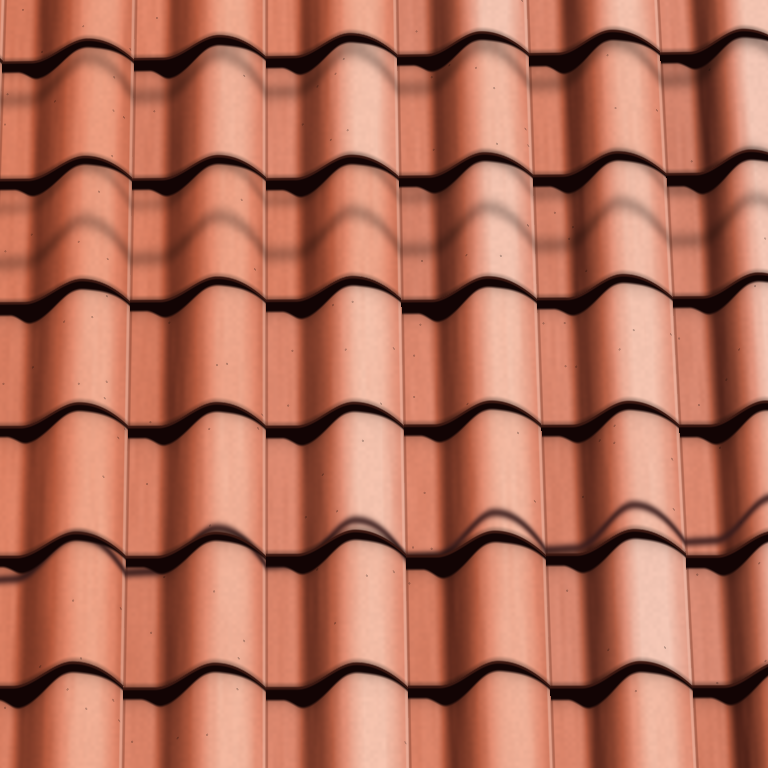
Give the GLSL for this texture, as a WebGL 1 fragment shader.

```glsl
precision highp float;
// Sunlit clay roof tiles: about six columns of S-shaped rolls in overlapping rows.
// A mild perspective grid is bent by the roll profile; each cell then gets its
// cylinder shading, lip shadow, seam, tint and the soft shadows of overhead wires.

uniform vec2 u_resolution;

// Grid, in canvas units (rows are measured downward from the top)
const float SEAM_X = 0.346;        // seam that stays vertical
const float WIDTH_BOTTOM = 0.187;  // column width at the bottom edge
const float WIDTH_TOP = 0.170;     // column width at the top edge
const float FIRST_LIP = 0.0785;    // depth of the first full lip
const float ROW_STEP = 0.153;      // row height near the top
const float ROW_GROWTH = 0.00202;  // perspective growth per row
const float ROW_TILT = 0.016;      // rise of the upper rows to the right

// Tile relief
const float CREST = 0.64;          // crest position across a tile
const float LIP_RISE = 0.185;      // lip height, in rows
const float WIRE_RISE = 0.052;     // bend of a wire shadow, in canvas units
const float LIP_JITTER = 0.022;
const float LIP_THICKNESS = 0.030;

// Colours
const vec3 BLACK = vec3(0.07, 0.015, 0.015);
const vec3 UMBER = vec3(0.27, 0.11, 0.08);
const vec3 BROWN = vec3(0.49, 0.24, 0.17);
const vec3 RUST = vec3(0.70, 0.37, 0.27);
const vec3 SALMON = vec3(0.87, 0.56, 0.47);
const vec3 PALE = vec3(0.95, 0.77, 0.70);
const vec3 ORANGE_TINT = vec3(1.02, 0.94, 0.87);

float hash(vec2 p) {
  vec3 q = fract(vec3(p.xyx) * 0.1031);
  q += dot(q, q.yzx + 33.33);
  return fract((q.x + q.y) * q.z);
}

float noise(vec2 p) {
  vec2 i = floor(p), f = fract(p);
  f = f * f * (3.0 - 2.0 * f);
  return mix(mix(hash(i), hash(i + vec2(1.0, 0.0)), f.x),
             mix(hash(i + vec2(0.0, 1.0)), hash(i + 1.0), f.x), f.y);
}

// Height of the tile across its width: flat pan, S-curve, round shoulder
float profile(float u) {
  float shoulder = max(u - CREST, 0.0) / (1.0 - CREST);
  return smoothstep(0.22, CREST, u) * (1.0 - shoulder * shoulder);
}

// Depth of the dark gap below a lip, in rows
float gapDepth(float u) {
  float hollow = smoothstep(0.12, 0.28, u) * (1.0 - smoothstep(0.30, 0.58, u));
  return 0.095 + 0.065 * hollow - 0.022 * smoothstep(0.4, 0.65, u)
       - 0.045 * smoothstep(0.68, 1.0, u);
}

vec3 clayRamp(float light) {
  vec3 c = mix(UMBER, BROWN, clamp(light / 0.2, 0.0, 1.0));
  c = mix(c, RUST, clamp((light - 0.2) / 0.22, 0.0, 1.0));
  c = mix(c, SALMON, clamp((light - 0.42) / 0.26, 0.0, 1.0));
  return mix(c, PALE, clamp((light - 0.68) / 0.32, 0.0, 1.0));
}

// Soft line draped over the relief; depth is its level at the left edge
float wireShadow(vec2 p, float height, float depth, float slope, float width) {
  float d = 1.0 - p.y - depth + slope * p.x + WIRE_RISE * height;
  return exp(-d * d / (width * width));
}

void main() {
  vec2 p = gl_FragCoord.xy / u_resolution;
  float pixel = 1.0 / min(u_resolution.x, u_resolution.y);

  // Column and row coordinates under perspective
  float columnWidth = mix(WIDTH_BOTTOM, WIDTH_TOP, p.y);
  float across = (p.x - SEAM_X) / columnWidth;
  float column = floor(across);
  float u = across - column;
  float height = profile(u);
  float depth = 1.0 - p.y + ROW_TILT * p.x * p.y * p.y - FIRST_LIP;
  float down = (sqrt(ROW_STEP * ROW_STEP + 4.0 * ROW_GROWTH * depth) - ROW_STEP)
             / (2.0 * ROW_GROWTH) + LIP_RISE * height;

  // Signed distance to the nearest lip, positive below it
  float lip = floor(down + 0.5);
  float below = down - lip + LIP_JITTER * (hash(vec2(column, lip) + 20.0) - 0.5);
  vec2 tile = vec2(column, below > 0.0 ? lip : lip - 1.0) + 40.0;
  float tone = hash(tile), gloss = hash(tile + 71.0);

  // Light across the pan, the shaded flank and the bright roll
  float shade = mix(0.20, 0.07, p.x);
  float peak = mix(0.86, 1.0, p.x) + 0.16 * (gloss - 0.5);
  float light = mix(0.63, shade, smoothstep(0.19, 0.31, u));
  light = mix(light, peak, smoothstep(0.32, 0.72, u));
  light -= 0.30 * smoothstep(0.80, 1.0, u);
  light += 0.06 * (tone - 0.5) + 0.05 * (noise(vec2(across * 28.0, down * 2.5) + 90.0) - 0.5);
  vec3 color = clayRamp(light);
  color *= mix(ORANGE_TINT, vec3(1.0), clamp(0.15 + 0.7 * p.x + 0.5 * (gloss - 0.5), 0.0, 1.0));
  color *= 0.985 + 0.03 * noise(p * 190.0);

  // Sparse specks of wear
  vec2 grid = vec2(across * 9.0, down * 8.0) + 300.0;
  vec2 cell = floor(grid);
  vec2 spot = vec2(hash(cell), hash(cell + 17.0)) * 0.6 + 0.2;
  float speck = 1.0 - smoothstep(0.04, 0.10, length(fract(grid) - spot));
  color *= 1.0 - 0.22 * speck * step(0.94, hash(cell + 53.0));

  // Seam: pale rim of the roll beside a thin dark joint
  float seam = (u < 0.5 ? u : u - 1.0) * columnWidth;
  float rim = 1.0 - smoothstep(0.0010, 0.0022 + pixel, abs(seam + 0.0018));
  float joint = 1.0 - smoothstep(0.0006, 0.0016 + pixel, abs(seam - 0.0012));
  color = mix(color, PALE, 0.45 * rim);
  color = mix(color, BROWN, 0.45 * joint);

  // Shadows of overhead wires: three faint, one crisp
  float faint = wireShadow(p, height, 0.131, 0.030, 0.012)
              + wireShadow(p, height, 0.272, 0.026, 0.010) * 0.7
              + wireShadow(p, height, 0.343, 0.033, 0.012);
  color *= 1.0 - 0.24 * min(faint, 1.0);
  float crisp = wireShadow(p, height, 0.755, 0.055, 0.0065);
  color = mix(color, UMBER * vec3(0.8, 0.95, 1.3), 0.82 * crisp);

  // Rounded lip above, then its brown face and the black gap below
  float soft = pixel / ROW_STEP;
  float gap = gapDepth(u) * mix(0.85, 1.15, hash(vec2(column, lip) + 60.0));
  color *= 1.0 - 0.28 * smoothstep(-0.045, 0.0, below) * step(below, 0.0);
  color *= 1.0 - 0.25 * exp(-max(below - gap, 0.0) * 22.0) * step(0.0, below);
  vec3 hollow = mix(UMBER * 0.85, BLACK, smoothstep(LIP_THICKNESS * 0.4, LIP_THICKNESS, below));
  float inside = smoothstep(-soft, soft, below)
               * (1.0 - smoothstep(gap - soft, gap + soft + 0.012, below));
  color = mix(color, hollow, inside);

  gl_FragColor = vec4(clamp(color, 0.0, 1.0), 1.0);
}
```
